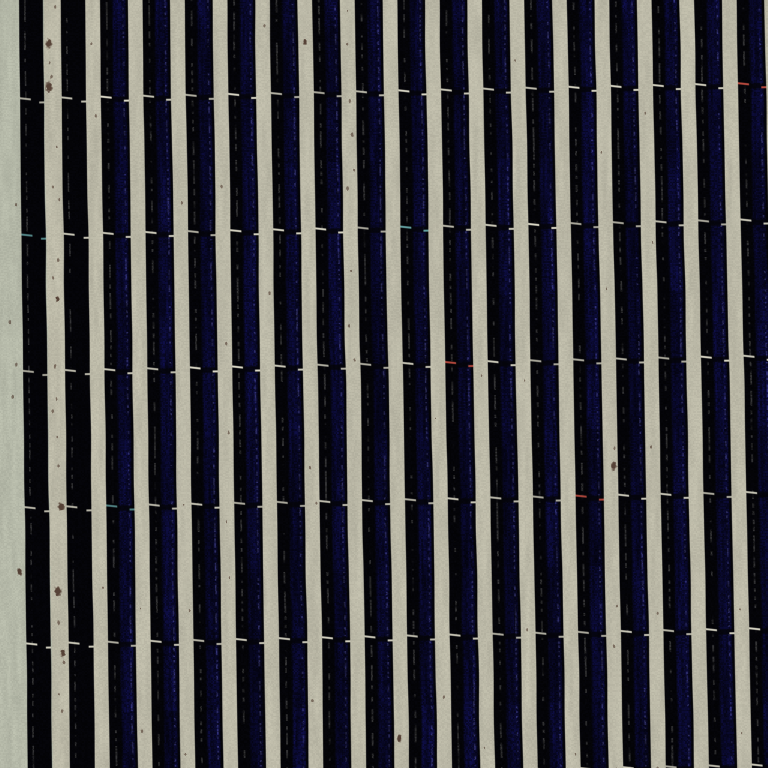
Reproduce this pattern procedurally as a three.js fragment shader.

```glsl
// Slightly slanted ivory slats over dark navy cells, joined by rows of small pale ticks.
varying vec2 vUv;

const float FIRST_SLAT = 0.0566;    // left edge of slat 0 at the top
const float SLANT = 0.0124;         // rightward drift from top to bottom
const float PITCH = 0.05527;        // slat spacing at the top
const float PITCH_SPREAD = 0.00046; // extra spacing at the bottom
const float SLAT_WIDTH = 0.0182;
const float WIDE_SLAT = 0.0223;     // the slat next to the margin
const float MARGIN_SLAT = 0.0230;   // right end of the margin
const float FIRST_ROW = 0.1315;     // first tick row, from the top
const float ROW_PITCH = 0.1775;
const float ROW_SLOPE = 0.021;
const float TICK_HALF = 0.0013;
const float SOFT = 0.0011;          // edge softness
const vec3 IVORY = vec3(0.735, 0.725, 0.655);
const vec3 MARGIN_TINT = vec3(0.71, 0.725, 0.66);
const vec3 BLACK = vec3(0.015, 0.015, 0.03);
const vec3 NAVY = vec3(0.03, 0.03, 0.15);
const vec3 TICK = vec3(0.86, 0.85, 0.78);
const vec3 RUST = vec3(0.27, 0.18, 0.14);

float hash(vec2 p) {
  return fract(sin(dot(p, vec2(127.1, 311.7))) * 43758.5453);
}

float noise(vec2 p) {
  vec2 i = floor(p);
  vec2 f = fract(p);
  f = f * f * (3.0 - 2.0 * f);
  return mix(mix(hash(i), hash(i + vec2(1.0, 0.0)), f.x),
             mix(hash(i + vec2(0.0, 1.0)), hash(i + vec2(1.0, 1.0)), f.x), f.y);
}

// 1 inside a distance, 0 outside
float inside(float d) {
  return smoothstep(-SOFT, SOFT, d);
}

// One possible round stain in each stretch of a slat
float stain(vec2 p, float column, float width, float stretch, float radius, float chance) {
  vec2 id = vec2(column * 7.0 + stretch * 91.0, floor(p.y / stretch));
  vec2 center = vec2(mix(0.2, 0.8, hash(id + 3.1)) * width,
                     (id.y + mix(0.25, 0.75, hash(id + 5.7))) * stretch);
  vec2 d = (p - center) * vec2(1.2, 0.8);
  float r = radius * mix(0.5, 1.0, hash(id + 8.3)) * mix(0.6, 1.3, noise(p * 400.0));
  return step(1.0 - chance, hash(id)) * (1.0 - smoothstep(r * 0.5, r * 1.2, length(d)));
}

// Pale tick on the row line, from x = a to x = b
float tick(float x, float y, float a, float b) {
  return inside(TICK_HALF - abs(y)) * inside(x - a) * inside(b - x);
}

vec3 cellColor(float q, float down, float column, float row) {
  // navy band with vertical streaks, absent from the first two cells
  float band = smoothstep(0.38, 0.50, q) * (1.0 - smoothstep(0.85, 0.92, q)) * step(0.5, column);
  float streak = 0.65 + 0.7 * noise(vec2(q * 14.0 + column * 31.0, down * 25.0));
  float level = mix(0.8, 1.2, hash(vec2(column, row)));
  vec3 color = mix(BLACK, NAVY * streak * level, band);

  // faint dashed line on the left, finer dotted line on the right
  float dash = smoothstep(0.45, 0.7, noise(vec2(column * 17.0, down * 190.0)));
  float dots = smoothstep(0.4, 0.8, noise(vec2(column * 23.0, down * 330.0)));
  color += vec3(0.14, 0.14, 0.13) * dash * (1.0 - smoothstep(0.01, 0.055, abs(q - 0.23)));
  color += vec3(0.11, 0.11, 0.17) * dots * step(0.5, column)
         * (1.0 - smoothstep(0.01, 0.05, abs(q - 0.80)));
  return color;
}

void main() {
  float down = 1.0 - vUv.y;
  float x = vUv.x + (noise(vec2(vUv.x * 18.0, down * 16.0)) - 0.5) * 0.0012;

  // slat columns
  float pitch = PITCH + PITCH_SPREAD * down;
  float across = (x - FIRST_SLAT - SLANT * down) / pitch;
  float column = floor(across);
  float local = fract(across) * pitch;
  float width = column < -0.5 ? MARGIN_SLAT : (column < 0.5 ? WIDE_SLAT : SLAT_WIDTH);
  float gap = pitch - width;
  float t = local - width;

  // tick rows
  float along = (down + ROW_SLOPE * vUv.x - FIRST_ROW) / ROW_PITCH;
  float row = floor(along + 0.5);
  float y = (along - row) * ROW_PITCH;

  // dark cells, interrupted at each row
  float grain = hash(floor(vUv * 512.0));
  vec3 color = cellColor(t / gap, down, column, row) * mix(0.65, 1.35, grain);
  color = mix(color, BLACK, 0.8 * (1.0 - smoothstep(0.002, 0.005, abs(y - 0.001))));

  // ticks: a sloping one after each slat, a short lower one before the next
  vec2 id = vec2(column, row);
  float chance = hash(id + 19.7);
  vec3 tint = chance > 0.96 ? vec3(0.75, 0.3, 0.25) : (chance > 0.93 ? vec3(0.4, 0.65, 0.65) : TICK);
  float ticks = max(tick(t, y + 0.003 - 0.13 * t, -0.002, 0.0140),
                    tick(t, y - 0.003, gap - 0.0075, gap + 0.002));
  color = mix(color, tint, ticks * mix(0.75, 1.0, hash(id + 2.3)));

  // slats with grain, soft blotches and stains
  bool margin = column < -0.5;
  vec3 slat = margin ? MARGIN_TINT : IVORY;
  slat *= 0.97 + 0.07 * noise(vec2(vUv.x * 160.0, down * 22.0));
  slat *= 0.96 + 0.06 * grain;
  vec2 spot = vec2(local, down);
  float dirty = column > -0.5 && column < 0.5 ? 1.0 : 0.0;
  float rust = stain(spot, column, width, 0.09, 0.0065, mix(0.02, 0.4, dirty));
  rust = max(rust, 0.65 * stain(spot, column, width, 0.023, 0.0026, mix(0.07, 0.4, dirty)));
  slat = mix(slat, RUST, rust * 0.85);

  float cover = max(inside(width - local), smoothstep(pitch - 2.0 * SOFT, pitch, local));
  if (column < -1.5) cover = 1.0;
  gl_FragColor = vec4(mix(color, slat, cover), 1.0);
}
```
